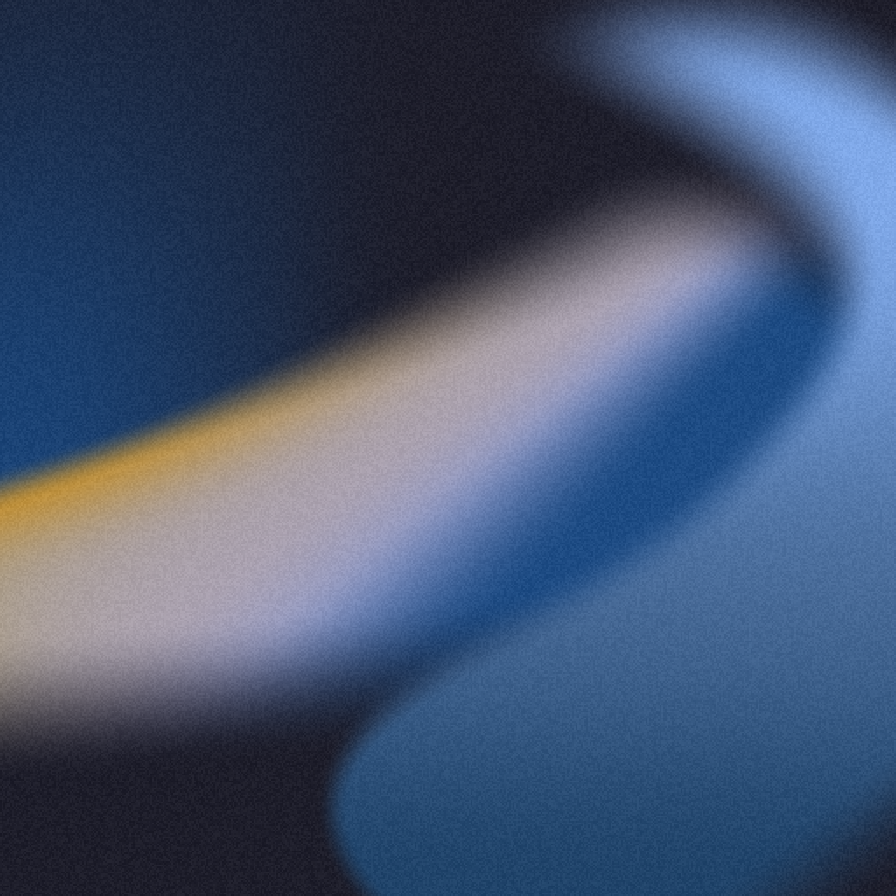
This background is drawn by a WebGL 1 fragment shader. Its source:

```glsl
precision highp float;
uniform vec2 u_resolution;

#define NIGHT vec3(0.115, 0.115, 0.165)
#define GLOW vec3(0.105, 0.265, 0.465)
#define LAVENDER vec3(0.665, 0.640, 0.755)
#define SAND vec3(0.665, 0.610, 0.520)
#define GOLD vec3(0.760, 0.560, 0.190)
#define PERIWINKLE vec3(0.510, 0.580, 0.790)
#define COBALT vec3(0.115, 0.295, 0.515)
#define DEEP vec3(0.125, 0.265, 0.415)
#define STEEL vec3(0.275, 0.410, 0.585)
#define SKY vec3(0.500, 0.660, 0.910)
#define GRAIN_CELLS 512.0
#define GRAIN_AMOUNT 0.055

// 0 outside, 1 inside, with a soft band on both sides of zero
float softMask(float dist, float softness) {
  return smoothstep(-softness, softness, dist);
}

float hash(vec2 cell) {
  vec3 q = fract(vec3(cell.xyx) * 0.1031);
  q += dot(q, q.yzx + 33.33);
  return fract((q.x + q.y) * q.z);
}

// Height of the beam's upper rim, turning down at its right tip
float beamRim(float x) {
  float rise = 0.453 + 0.33 * x + 0.12 * x * x;
  float fall = 0.775 - 0.55 * (x - 0.78);
  float blend = 0.10;
  float h = clamp(0.5 + 0.5 * (fall - rise) / blend, 0.0, 1.0);
  return mix(fall, rise, h) - blend * h * (1.0 - h);
}

// Left boundary of the ribbon: an S curve given as x for each y
float ribbonEdge(float y) {
  float wave = 0.6575 - 0.2875 * cos(3.14159 * (y - 0.1) / 0.57);
  float bulge = (y - 0.37) / 0.13;
  return wave + 0.065 * exp(-bulge * bulge);
}

vec3 nightSky(vec2 p) {
  vec2 q = (p - vec2(0.0, 0.45)) / vec2(0.34, 0.5);
  float glow = exp(-dot(q, q)) * (1.0 - smoothstep(0.28, 0.52, p.x));
  return mix(NIGHT, GLOW, glow * smoothstep(0.22, 0.42, p.y));
}

vec3 beamColor(vec2 p, float depth) {
  float inside = max(depth, 0.0);
  float left = 1.0 - smoothstep(0.0, 0.65, p.x);
  vec3 color = mix(LAVENDER, SAND, exp(-inside / 0.16) * (1.0 - 0.9 * p.x));
  color = mix(color, SAND, 0.7 * exp(-p.x / 0.09));
  color = mix(color, GOLD, exp(-inside * inside / 0.0035) * left);

  // Lower right flank turns through periwinkle into cobalt
  float flank = dot(p - vec2(0.417, 0.297), vec2(0.677, -0.736));
  float width = mix(0.085, 0.055, smoothstep(0.3, 0.7, p.y));
  color = mix(color, PERIWINKLE, 0.8 * smoothstep(-1.9 * width, 0.0, flank));
  return mix(color, COBALT, softMask(flank, width));
}

float beamMask(vec2 p, float depth) {
  float top = softMask(depth, mix(0.024, 0.075, smoothstep(0.1, 0.75, p.x)));
  float bottom = softMask(p.y - 0.212 - 0.08 * p.x, 0.085);
  return top * bottom;
}

vec3 ribbonColor(vec2 p) {
  vec3 color = mix(DEEP, STEEL, smoothstep(0.0, 0.36, p.y));
  return mix(color, SKY, smoothstep(0.28, 0.80, p.y));
}

float ribbonMask(vec2 p) {
  float slope = (ribbonEdge(p.y + 0.01) - ribbonEdge(p.y - 0.01)) / 0.02;
  float side = (p.x - ribbonEdge(p.y)) / sqrt(1.0 + slope * slope);
  float softness = mix(0.018, 0.032, smoothstep(0.1, 0.3, p.y));
  softness = mix(softness, 0.075, smoothstep(0.6, 0.92, p.y));
  float fromTip = p.x - 0.78;
  float top = 0.972 - 1.5 * fromTip * fromTip - p.y;
  float corner = dot(vec2(1.0, 0.09) - p, vec2(0.616, -0.788));
  return softMask(side, softness) * softMask(top, 0.075) * softMask(corner, 0.065);
}

void main() {
  vec2 p = gl_FragCoord.xy / u_resolution;

  // Distance below the rim, corrected for its slope
  float slope = (beamRim(p.x + 0.01) - beamRim(p.x - 0.01)) / 0.02;
  float depth = (beamRim(p.x) - p.y) / sqrt(1.0 + slope * slope);

  vec3 color = nightSky(p);
  color = mix(color, beamColor(p, depth), beamMask(p, depth));
  color = mix(color, ribbonColor(p), ribbonMask(p));

  // Fine film grain
  color += (hash(floor(p * GRAIN_CELLS)) - 0.5) * GRAIN_AMOUNT;
  gl_FragColor = vec4(clamp(color, 0.0, 1.0), 1.0);
}
```
